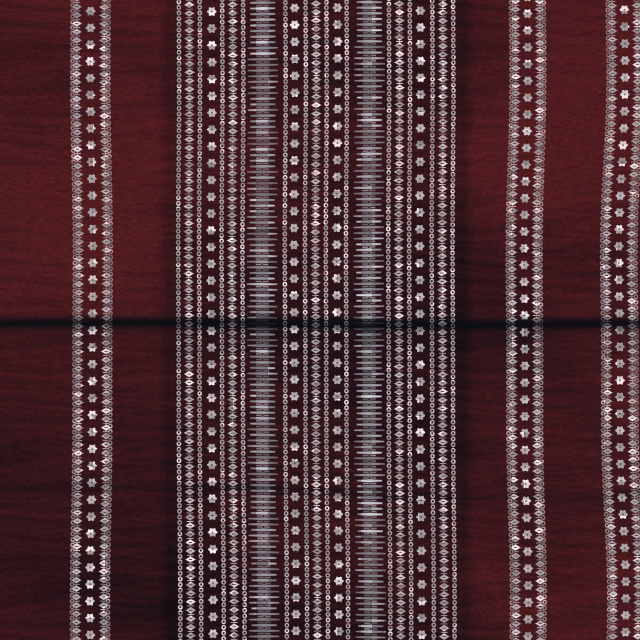
A Shadertoy shader for this texture:

```glsl
#define FLOWERS 38.0
#define BEADS 76.0
#define RINGS 114.0
#define PANEL_X 0.494
#define COMB_X 0.0833
#define COMB_HALF 0.0235
#define FOLD_Y 0.496
#define SOFTNESS 0.0026
#define MAROON vec3(0.315, 0.108, 0.125)
#define INDIGO vec3(0.065, 0.050, 0.072)
#define SILVER vec3(0.930, 0.890, 0.905)
#define STEEL vec3(0.740, 0.750, 0.785)

float hash(vec2 p) {
    return fract(sin(dot(p, vec2(127.1, 311.7))) * 4375.85);
}

// Coverage of a shape from its signed distance, with a woven softness
float cover(float d) {
    float w = 0.5 * max(SOFTNESS, 1.2 / iResolution.y);
    return 1.0 - smoothstep(-w, w, d);
}

// Centred position inside one of n rows
float rowCell(float y, float n) {
    return (fract(y * n) - 0.5) / n;
}

float bell(float d, float width) {
    return exp(-d * d / (width * width));
}

// Soft folds: sines bent by one another
float wrinkles(vec2 p) {
    float sum = 0.0, amp = 0.5;
    for (int i = 0; i < 4; i++) {
        sum += amp * sin(p.x * 5.0 + 2.0 * sin(p.y * 4.0 + float(i))) * sin(p.y * 7.0 + p.x * 2.0);
        p = mat2(1.5, 0.6, -0.5, 1.8) * p + 1.7;
        amp *= 0.55;
    }
    return sum;
}

// Fine crosswise threads
float threads(vec2 p) {
    float sum = 0.0;
    for (int i = 1; i <= 4; i++) {
        float k = float(i);
        sum += sin(p.y * 173.0 * k + 3.0 * sin(p.x * 9.0 * k + p.y * 31.0) + k * k) / (k + 1.0);
    }
    return sum;
}

float ringChain(float x, float y) {
    float r = length(vec2(x, rowCell(y, RINGS) * 0.9));
    return cover(abs(r - 0.0025) - 0.0011);
}

float diamondChain(float x, float y) {
    float v = abs(rowCell(y, BEADS));
    float lens = (abs(x) / 0.0078 + v / 0.0054 - 1.0) * 0.0044;
    float slit = max(abs(x) - 0.0022, v - 0.0004);
    float bar = max(abs(x) - 0.0050, 0.5 / BEADS - v - 0.0006);
    return cover(min(max(lens, -slit), bar));
}

float flowerChain(float x, float y) {
    vec2 p = vec2(x, rowCell(y, FLOWERS));
    float r = length(p);
    float petals = r - 0.0076 * (0.88 + 0.12 * cos(6.0 * atan(p.y, p.x + 1e-6)));
    return cover(petals) * (1.0 - 0.6 * cover(r - 0.0014));
}

// Thin tapered teeth around a core of staggered dashes
float comb(float x, float y) {
    float a = abs(x);
    float row = hash(vec2(floor(y * RINGS), 4.0));
    float tooth = abs(rowCell(y, RINGS)) - mix(0.0026, 0.0009, a / COMB_HALF);
    float dash = max(abs(a - 0.0055) - 0.0045, abs(rowCell(y + 0.5 / RINGS, RINGS)) - 0.0013);
    float ink = cover(max(tooth, a - COMB_HALF + 0.004 * step(0.5, row)));
    return max(ink * (0.72 + 0.28 * row), 0.60 * cover(dash));
}

// Mirrored central panel
float panel(float u, float y) {
    float ink = ringChain(u - 0.0478, y);
    for (int i = 0; i < 3; i++) {
        float k = float(i);
        float x = u - (k < 0.5 ? 0.0 : 0.0624 + 0.0678 * k);
        ink = max(ink, diamondChain(x, y));
        ink = max(ink, ringChain(abs(x) - 0.0163, y + 0.003 * k));
    }
    for (int i = 0; i < 2; i++)
        ink = max(ink, flowerChain(u - 0.0335 - 0.1295 * float(i), y + 0.004 * float(i)));
    return ink;
}

// Narrow band: flowers between two diamond chains
float border(float x, float y, float gap) {
    float ink = max(flowerChain(x, y), diamondChain(abs(x) - gap, y));
    return max(ink, 0.7 * ringChain(abs(x) - gap - 0.0065, y));
}

void mainImage(out vec4 fragColor, in vec2 fragCoord) {
    vec2 p = fragCoord / iResolution.xy;
    float sway = cos(6.2832 * p.y) + 0.3 * sin(17.0 * p.y);
    float y = p.y + 0.0012 * sin(p.x * 11.0 + p.y * 5.0);
    float u = abs(p.x - PANEL_X - 0.002 * (0.5 - p.y) - 0.001 * sway);

    // Ground cloth, darker inside the panel and along its edges
    float folds = wrinkles(p);
    float inside = smoothstep(0.225, 0.215, u);
    float dark = 0.24 + 0.42 * folds * (1.0 - 0.4 * inside) + 0.12 * threads(p);
    dark += 0.24 * (0.5 - p.y) + 0.24 * inside + 0.28 * bell(u - 0.229, 0.012);
    vec3 color = mix(MAROON, INDIGO, clamp(dark, 0.0, 0.9));
    color *= 0.91 + 0.18 * hash(floor(p * vec2(150.0, 420.0)));

    // Silver threads, each row catching the light differently
    float ink = panel(u, y);
    ink = max(ink, border(p.x - 0.1430 + 0.002 * sway, y + 0.004, 0.0215));
    ink = max(ink, border(p.x - 0.8220 - 0.003 * sway, y + 0.007, 0.0190));
    ink = max(ink, border(p.x - 0.9720 - 0.005 * sway, y + 0.002, 0.0195));
    float spark = hash(vec2(floor(y * RINGS), floor(p.x * 55.0)));
    float glint = 0.70 + 0.22 * spark + 0.18 * step(0.82, spark);
    glint *= 0.95 + 0.08 * sin(y * 410.0 + 2.0 * sin(p.x * 23.0)) + 0.08 * folds;
    color = mix(color, SILVER * glint, 0.94 * ink);
    color = mix(color, STEEL * glint * 1.08, 0.94 * comb(u - COMB_X, y));

    // Pressed fold with shadow below, and a fainter crease
    float below = FOLD_Y + 0.002 * sin(p.x * 7.0) - p.y;
    float shadow = 0.78 * bell(below, 0.008) + 0.38 * step(0.0, below) * exp(-abs(below) / 0.035);
    float crease = p.y - 0.232 - 0.008 * sin(p.x * 6.0);
    shadow += 0.25 * bell(crease, 0.009) - 0.08 * bell(crease - 0.02, 0.012);
    shadow = clamp(shadow, 0.0, 0.88) * (1.0 - 0.4 * ink);
    color = mix(color, vec3(0.03, 0.05, 0.07), shadow);
    fragColor = vec4(color, 1.0);
}
```
